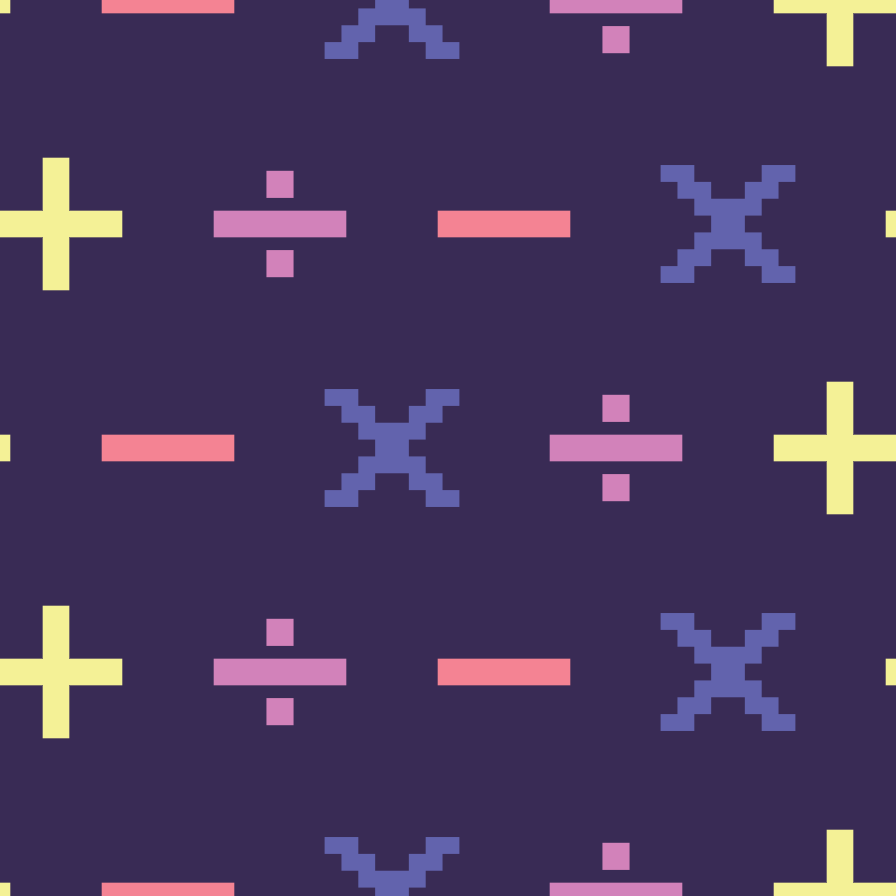
Reproduce this pattern procedurally as a WebGL 2 fragment shader.

```glsl
#version 300 es
precision highp float;
// Staggered rows of blocky plus, divide, minus and times signs on dark purple.

uniform vec2 u_resolution;
out vec4 fragColor;

// Antialiased coverage of a centred box; abutting boxes sum without a seam.
float box(vec2 p, vec2 halfSize, float pixel) {
    vec2 c = clamp((halfSize - abs(p)) / pixel + 0.5, 0.0, 1.0);
    return c.x * c.y;
}

// Stepped cross, 8 by 7 blocks, mirrored about both axes.
float timesSign(vec2 p, float pixel) {
    vec2 q = abs(p) / 0.0752;
    float blockPixel = pixel / 0.0752;
    float cover = box(q, vec2(1.0, 0.5), blockPixel)
                + box(q - vec2(0.0, 1.0), vec2(2.0, 0.5), blockPixel);
    for (float arm = 2.0; arm < 4.0; arm++) {
        cover += box(q - arm, vec2(1.0, 0.5), blockPixel);
    }
    return min(cover, 1.0);
}

void main() {
    // Four signs across and four rows up the canvas.
    float side = min(u_resolution.x, u_resolution.y);
    vec2 grid = gl_FragCoord.xy / side * 4.0;
    float pixel = 4.0 / side;

    // Alternate rows shift sideways and change the order of the signs.
    float row = floor(grid.y + 0.5);
    bool oddRow = mod(row, 2.0) > 0.5;
    grid.x += oddRow ? -0.25 : 0.25;
    float column = floor(grid.x + 0.5);
    vec2 p = grid - vec2(column, row);
    int slot = int(mod(column, 4.0) + 0.5);
    int sign4 = (oddRow || slot == 0) ? slot : slot % 3 + 1;

    // The bar is shared by every sign except times.
    vec2 barSize = vec2(0.296, 0.0595);
    float cover = box(p, barSize, pixel);
    vec3 ink;
    if (sign4 == 0) { // plus
        cover = max(cover, box(p, barSize.yx, pixel));
        ink = vec3(0.955, 0.945, 0.59);
    } else if (sign4 == 1) { // divide
        cover += box(vec2(p.x, abs(p.y) - 0.177), vec2(0.0605), pixel);
        ink = vec3(0.825, 0.51, 0.73);
    } else if (sign4 == 2) { // minus
        ink = vec3(0.955, 0.515, 0.575);
    } else { // times
        cover = timesSign(p, pixel);
        ink = vec3(0.385, 0.39, 0.68);
    }

    fragColor = vec4(mix(vec3(0.224, 0.17, 0.335), ink, cover), 1.0);
}
```
